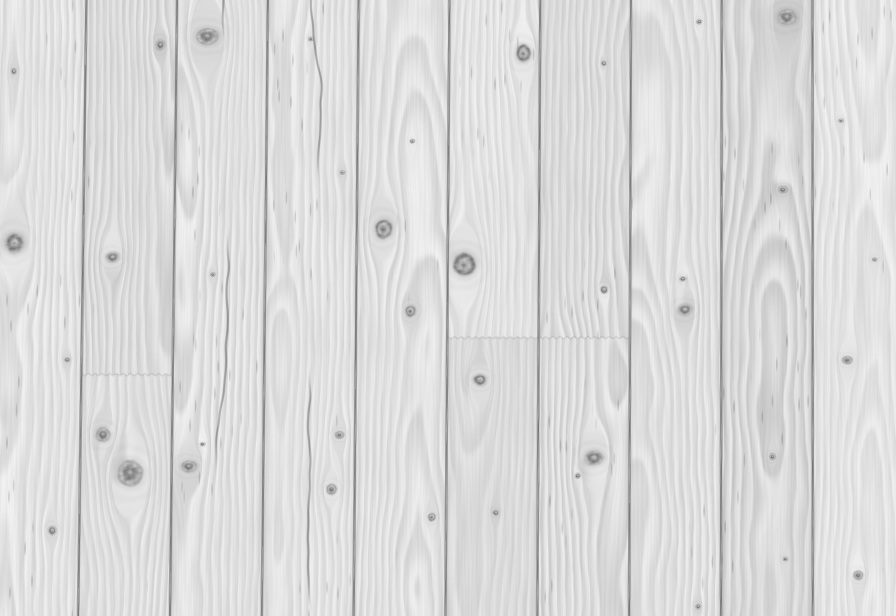
Give the GLSL for this texture, as a Shadertoy shader.

```glsl
// Ten whitewashed pine boards standing side by side, with knots, butt joints and cracks.
// Each board is cut through bent tree rings, whose grain flows around hashed knots;
// layered sines bend the grain and stretched cellular noise gives fibres and wear.

const float BOARD_WIDTH = 0.148;   // in canvas heights
const float RING_DENSITY = 88.0;   // rings per canvas height
const float WOOD_LIGHT = 0.905;
const float SEAM_GREY = 0.56;
const float KNOT_GREY = 0.62;

float hash(vec2 p) {
    vec3 q = fract(p.xyx * vec3(0.1031, 0.1030, 0.0973));
    q += dot(q, q.yzx + 33.33);
    return fract((q.x + q.y) * q.z);
}

// Layered sines, roughly -1 to 1
float waves(vec2 p) {
    float sum = 0.0, amp = 0.5;
    for (int i = 0; i < 4; i++) {
        sum += amp * sin(p.x + 1.7 * sin(p.y));
        p = mat2(1.6, 1.2, -1.2, 1.6) * p + 3.1;
        amp *= 0.5;
    }
    return sum;
}

// Cellular noise: distance to the nearest scattered point
float cellular(vec2 p) {
    vec2 cell = floor(p);
    float nearest = 2.0;
    for (int j = -1; j <= 1; j++)
    for (int i = -1; i <= 1; i++) {
        vec2 c = cell + vec2(i, j);
        vec2 point = c + vec2(hash(c), hash(c + 57.3));
        nearest = min(nearest, length(point - p));
    }
    return nearest;
}

// Knot centre (xy), radius (z) and flattening (w)
vec4 knotOf(float piece, float i) {
    vec2 seed = vec2(piece * 3.7 + 1.3, i * 5.1 + 2.9);
    float size = hash(seed + 31.0);
    return vec4(BOARD_WIDTH * mix(0.15, 0.85, hash(seed)),
                (i + hash(seed + 13.0)) / 4.0,
                mix(0.004, 0.023, size * size * size),
                mix(0.85, 1.35, hash(seed + 47.0)));
}

// Sideways shift that parts the grain around a knot
float grainShift(vec2 d, float radius) {
    float r2 = radius * radius * 3.2;
    vec2 s = d * vec2(1.0, 0.42);
    float s2 = dot(s, s);
    return d.x * min(1.0, exp(-s2 / (r2 * 5.0)) * r2 / (s2 + 0.3 * r2));
}

// Growth rings seen on a plank sawn past a slanting, wavy pith
float growthRings(vec2 q, float piece) {
    float pith = BOARD_WIDTH * (0.5 + 1.5 * (hash(vec2(piece, 7.0)) - 0.5));
    float slant = hash(vec2(piece, 19.0)) - 0.5;
    float depth = 0.035 + 0.11 * slant * q.y
                + 0.018 * waves(vec2(q.x * 9.0 + piece, q.y * 5.0 + piece * 2.3));
    q.x += 0.004 * waves(vec2(q.y * 11.0 + piece, q.x * 20.0));
    float ring = fract(length(vec2(q.x - pith, depth)) * RING_DENSITY);
    return smoothstep(0.0, 0.75, ring) * (1.0 - smoothstep(0.78, 1.0, ring));
}

void mainImage(out vec4 fragColor, in vec2 fragCoord) {
    vec2 uv = fragCoord / iResolution.xy;
    float px = 1.0 / iResolution.y;

    // Boards lean and widen slightly from top to bottom
    float across = 1.0 + (uv.x - mix(0.0872, 0.0964, uv.y)) / mix(0.1025, 0.1013, uv.y);
    float board = floor(across);
    float u = fract(across);
    vec2 q = vec2(u * BOARD_WIDTH, uv.y);

    // Some boards are two pieces, met in a toothed joint
    float hasJoint = step(mod(board, 5.0), 1.5) * step(0.5, board);
    float teeth = 0.007 * abs(fract(u * 13.0) - 0.5);
    float jointGap = uv.y - min(0.45, 0.375 + 0.015 * board) - teeth;
    float lower = hasJoint * step(jointGap, 0.0);
    float piece = board + 20.0 * lower;

    // Knots: bend the grain and gather their own shade
    float bend = 0.0, knotMask = 0.0, knotTone = KNOT_GREY, halo = 0.0;
    for (int i = 0; i < 4; i++) {
        vec4 knot = knotOf(piece, float(i));
        vec2 d = q - knot.xy;
        bend += grainShift(d, knot.z);
        float e = length(d * vec2(1.0, knot.w)) / knot.z;
        e *= 1.0 + 0.1 * waves(d / knot.z * 1.5 + piece);
        float mask = 1.0 - smoothstep(0.85 - px / knot.z, 1.05 + px / knot.z, e);
        float tone = KNOT_GREY + 0.09 * sin(e * 8.0 + piece) + 0.08 * waves(d * 300.0);
        knotTone = mix(knotTone, tone, mask);
        knotMask = max(knotMask, mask);
        halo += exp(-e * e * 0.3) * (0.6 + 0.4 * sin(e * 7.0));
    }

    // Wood: board tone, rings, fibres and blotches
    float blotch = waves(vec2(q.x * 16.0 + piece * 4.1, q.y * 6.0 + piece));
    float fibre = cellular(vec2((q.x - bend) * 240.0 + piece * 31.0, q.y * 9.0));
    float ringDepth = mix(0.05, 0.095, hash(vec2(piece, 3.0))) * (1.0 + 0.35 * blotch);
    float tone = WOOD_LIGHT + 0.035 * (hash(vec2(piece, 11.0)) - 0.5) - 0.012 * lower;
    tone -= ringDepth * growthRings(vec2(q.x - bend, q.y), piece);
    tone += 0.05 * (0.45 - fibre) + 0.018 * blotch;
    tone -= 0.07 * min(halo, 1.0);

    // Wear: short flecks, and long cracks in the two oldest boards
    float fleck = cellular(vec2(q.x * 55.0 + piece * 17.0, q.y * 8.0));
    tone -= 0.12 * (1.0 - smoothstep(0.03, 0.12, fleck)) * smoothstep(0.1, 0.5, blotch);
    float crackX = BOARD_WIDTH * (0.55 + 0.12 * waves(vec2(q.y * 7.0 + board, board)));
    float crack = 1.0 - smoothstep(0.0004, 0.0014 + px, abs(q.x - crackX));
    float cracked = step(abs(board - 2.5), 0.6);
    tone -= 0.25 * crack * cracked * smoothstep(-0.3, 0.4, sin(q.y * 9.0 + board * 2.0));
    tone -= 0.07 * hasJoint * (1.0 - smoothstep(0.0, 0.0015 + px, abs(jointGap)));
    tone = mix(tone, knotTone, knotMask);

    // Seams: ragged dark gaps with softly shaded edges
    float edge = min(u, 1.0 - u) * BOARD_WIDTH;
    float ragged = waves(vec2(uv.y * 45.0 + board * 5.0, uv.y * 19.0));
    float gap = 0.0019 + 0.0007 * ragged;
    tone -= 0.05 * exp(-edge * 220.0);
    tone = mix(SEAM_GREY + 0.12 * ragged, tone, smoothstep(gap - px * 0.6, gap + px * 0.9, edge));

    fragColor = vec4(vec3(clamp(tone, 0.0, 0.96)), 1.0);
}
```
